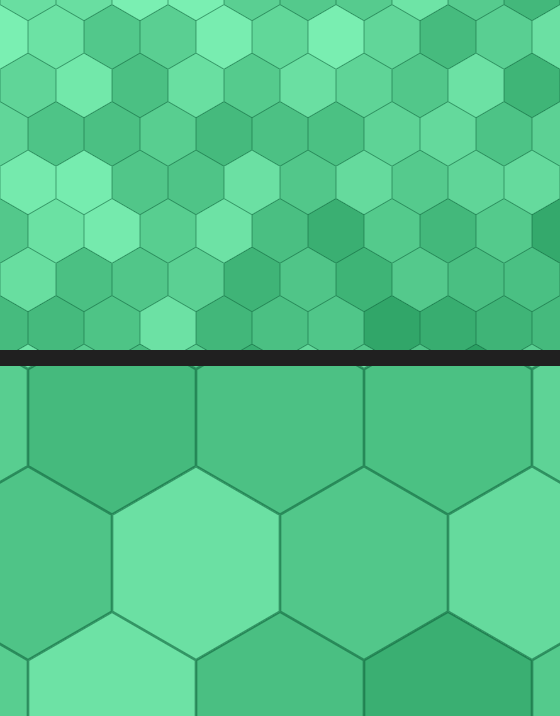
Top, the full canvas; bottom, a detail of the centre.
Reproduce this pattern procedurally as a Shadertoy shader.

```glsl
#define ACROSS 10.0        // hexagons per canvas width
#define ROW_SHIFT 0.395    // height of the lowest row of centres, in cells
#define LINE_WIDTH 0.016   // outline width, in cells
#define LINE_ALPHA 0.62
#define SLOPE 0.19         // light falling from upper left to lower right
#define SPREAD 0.205       // random tone range between cells
#define TONE_MIN -0.18
#define TONE_MAX 0.13
#define BASE vec3(0.347, 0.807, 0.567)
#define LINE_COLOR vec3(0.06, 0.40, 0.24)

const vec2 LATTICE = vec2(1.0, 1.7320508);

float hash(vec2 cell) {
    vec3 h = fract(cell.xyx * vec3(0.1031, 0.1030, 0.0973) + 0.37);
    h += dot(h, h.yzx + 33.33);
    return fract((h.x + h.y) * h.z);
}

// Centre of the pointy-topped hexagon holding p
vec2 hexCentre(vec2 p) {
    vec2 a = round(p / LATTICE) * LATTICE;
    vec2 b = (round(p / LATTICE - 0.5) + 0.5) * LATTICE;
    vec2 da = p - a, db = p - b;
    return dot(da, da) < dot(db, db) ? a : b;
}

// Distance from a local point to the nearest hexagon side
float hexEdge(vec2 q) {
    q = abs(q);
    return 0.5 - max(q.x, dot(q, 0.5 * LATTICE));
}

void mainImage(out vec4 fragColor, in vec2 fragCoord) {
    float pixel = ACROSS / iResolution.x;
    vec2 shift = vec2(0.0, ROW_SHIFT);
    vec2 p = fragCoord * pixel - shift;
    vec2 centre = hexCentre(p);

    // Flat tone per cell: diagonal light plus random variation
    vec2 uv = (centre + shift) / (iResolution.xy * pixel);
    float light = 0.5 * dot(uv - 0.5, vec2(-1.0, 1.0));
    vec2 cell = round(2.0 * centre / LATTICE);
    float tone = SLOPE * light + SPREAD * (hash(cell + 20.0) - 0.5);
    vec3 color = BASE + clamp(tone, TONE_MIN, TONE_MAX);

    // Thin antialiased outline
    float edge = hexEdge(p - centre);
    float line = clamp((0.5 * LINE_WIDTH - edge) / pixel + 0.5, 0.0, 1.0);
    color = mix(color, LINE_COLOR, line * LINE_ALPHA);

    fragColor = vec4(color, 1.0);
}
```
